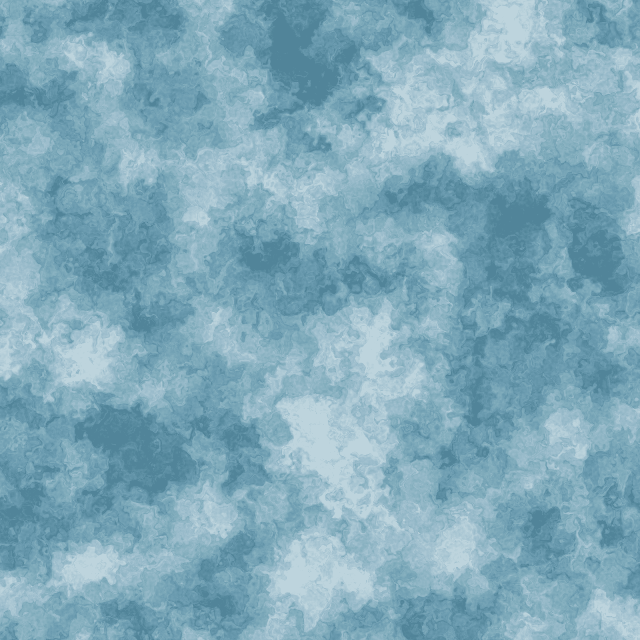
This texture is drawn by a WebGL 2 fragment shader. Its source:

```glsl
#version 300 es
precision highp float;
precision highp int;
// Mottled blue washes: overlapping sheets of gradient noise are bent by
// finer noise, cut into flat tonal steps with ragged shores and thin rims,
// then summed with small islands and coloured from slate to pale blue.

#define SHEETS 3            // overlapping layers of wash
#define BASE_SCALE 3.4      // broad patches across the canvas
#define ROUGHNESS 0.62      // amplitude kept per octave
#define STEP_SIZE 0.95      // tonal step, in standard deviations
#define FLATNESS 0.88       // 0 = smooth gradients, 1 = flat steps
#define EDGE_WIDTH 0.0008   // half width of a shore, in canvas units
#define RIM 0.38            // strength of the thin outlines
#define BEND 0.006          // coarse distortion, in canvas units
#define CURL 0.0042         // fine distortion, in canvas units
#define CONTRAST 1.16       // ramp stops per standard deviation
#define ISLANDS 0.34        // strength of the small mottling
#define GRAIN 0.10          // fine paper tooth

const float NOISE_DEVIATION = 0.216;

out vec4 fragColor;
uniform vec2 u_resolution;

// Random unit gradient for a lattice corner
vec2 cornerGradient(vec2 corner) {
    uvec2 q = uvec2(ivec2(corner) + 4096);
    uint h = (q.x * 1597334677u) ^ (q.y * 3812015801u);
    h = (h ^ (h >> 15)) * 739391u;
    h = (h ^ (h >> 13)) * 60493u;
    h ^= h >> 16;
    float angle = float(h & 65535u) / 65536.0 * 6.28319;
    return vec2(cos(angle), sin(angle));
}

// Gradient noise scaled to unit deviation
float gradientNoise(vec2 p) {
    vec2 cell = floor(p), f = p - cell;
    vec2 w = f * f * f * (f * (f * 6.0 - 15.0) + 10.0);
    vec2 right = vec2(1.0, 0.0), up = vec2(0.0, 1.0);
    float a = dot(cornerGradient(cell), f);
    float b = dot(cornerGradient(cell + right), f - right);
    float c = dot(cornerGradient(cell + up), f - up);
    float d = dot(cornerGradient(cell + 1.0), f - 1.0);
    return mix(mix(a, b, w.x), mix(c, d, w.x), w.y) / NOISE_DEVIATION;
}

// Octave sum, also normalised to unit deviation
float fractalNoise(vec2 p, int octaves) {
    float sum = 0.0, power = 0.0, amplitude = 1.0;
    for (int i = 0; i < octaves; i++) {
        sum += amplitude * gradientNoise(p);
        power += amplitude * amplitude;
        amplitude *= ROUGHNESS;
        p = p * 2.03 + vec2(17.3, 31.7);
    }
    return sum / sqrt(power);
}

vec2 noisePair(vec2 p, int octaves) {
    return vec2(fractalNoise(p, octaves), fractalNoise(p + vec2(53.7, 91.2), octaves));
}

// One sheet cut into steps, with a rim along each shore
float washSheet(vec2 p, int octaves, float rimSign) {
    float level = fractalNoise(p, octaves) / STEP_SIZE + 0.5;
    float slope = fwidth(level) * u_resolution.y;
    float soft = clamp(slope * EDGE_WIDTH, 0.004, 0.4);
    float phase = fract(level);
    float stepped = floor(level) + smoothstep(0.5 - soft, 0.5 + soft, phase);
    float rim = 1.0 - smoothstep(soft * 0.5, soft * 2.2, abs(phase - 0.5));
    float tone = (mix(level, stepped, FLATNESS) - 0.5) * STEP_SIZE;
    return tone + rimSign * RIM * rim * (1.0 - soft);
}

// Five-stop ramp, extended a little past both ends
vec3 washColour(float stop) {
    vec3 ramp[5] = vec3[5](
        vec3(0.34, 0.54, 0.62), vec3(0.42, 0.61, 0.69), vec3(0.51, 0.68, 0.74),
        vec3(0.61, 0.74, 0.80), vec3(0.71, 0.81, 0.85));
    stop = clamp(stop, -0.3, 4.3);
    int i = int(clamp(floor(stop), 0.0, 3.0));
    return mix(ramp[i], ramp[i + 1], stop - float(i));
}

void main() {
    vec2 uv = gl_FragCoord.xy / u_resolution.y;

    // Ragged, curling distortion of the shores
    vec2 p = uv + BEND * noisePair(uv * 15.0, 2);
    p += CURL * noisePair(uv * 52.0 + 7.0, 2);

    // Sum the sheets, keeping unit deviation
    float tone = 0.0, power = 0.0, weight = 1.0, scale = BASE_SCALE;
    for (int i = 0; i < SHEETS; i++) {
        float rimSign = i % 2 == 0 ? -1.0 : 1.0;
        tone += weight * washSheet(p * scale + 23.7 * float(i + 1), 6, rimSign);
        power += weight * weight;
        weight *= 0.6;
        scale *= 2.0;
    }
    tone /= sqrt(power);

    // Small islands, busy in some regions and calm in others
    float busy = smoothstep(-1.2, 1.0, fractalNoise(uv * 5.0 + 61.0, 3));
    tone += ISLANDS * busy * washSheet(p * 38.0 + 11.0, 2, 1.0);

    // Paper tooth, then colour
    tone += GRAIN * gradientNoise(uv * 210.0);
    fragColor = vec4(washColour(1.95 + CONTRAST * tone), 1.0);
}
```
